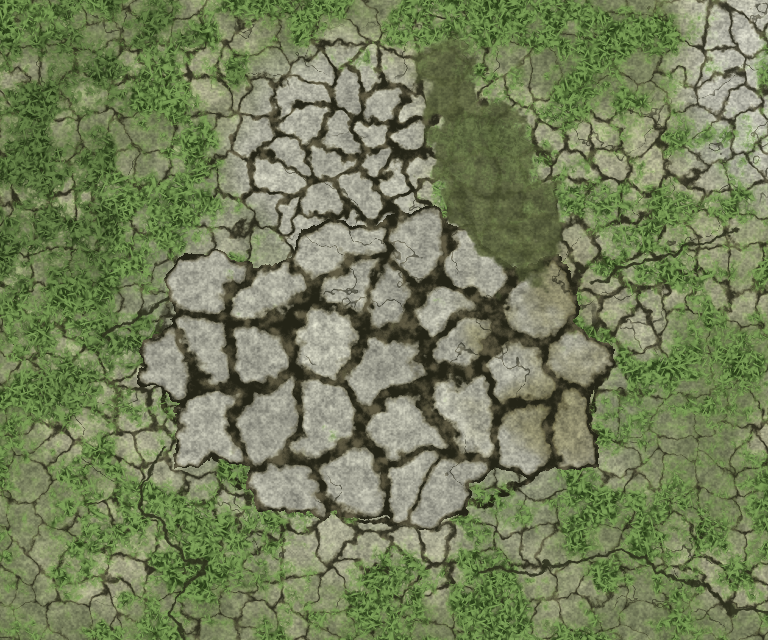
Give the GLSL for this texture, as a Shadertoy shader.

```glsl
// Dried mud: a cluster of pale cracked plates in sparse grass, with a damp mossy patch
float hash(vec2 p) {
    return fract(sin(dot(p, vec2(127.1, 311.7))) * 43758.5453);
}

float noise(vec2 p) {
    vec2 i = floor(p), f = fract(p);
    f = f * f * (3.0 - 2.0 * f);
    return mix(mix(hash(i), hash(i + vec2(1, 0)), f.x),
               mix(hash(i + vec2(0, 1)), hash(i + 1.0), f.x), f.y);
}

float fbm(vec2 p) {
    float sum = 0.0, amp = 0.5;
    for (int i = 0; i < 5; i++) {
        sum += amp * noise(p);
        p = mat2(1.6, 1.2, -1.2, 1.6) * p + 7.3;
        amp *= 0.5;
    }
    return sum;
}

float smoothMin(float a, float b, float k) {
    float h = max(k - abs(a - b), 0.0) / k;
    return min(a, b) - h * h * k * 0.25;
}

vec2 cellOffset(vec2 cell) {
    return 0.5 + 0.8 * (vec2(hash(cell), hash(cell + 41.7)) - 0.5);
}

// Distance to the rounded cell border (x) and the cell centre (yz)
vec3 cells(vec2 p, float scale) {
    p *= scale;
    vec2 base = floor(p), f = fract(p), nearest = vec2(0), id = base;
    float best = 8.0, edge = 8.0;
    for (int k = 0; k < 9; k++) {
        vec2 g = vec2(k % 3 - 1, k / 3 - 1);
        vec2 r = g + cellOffset(base + g) - f;
        if (dot(r, r) < best) { best = dot(r, r); nearest = r; id = base + g; }
    }
    for (int k = 0; k < 25; k++) {
        vec2 g = vec2(k % 5 - 2, k / 5 - 2);
        vec2 r = g + cellOffset(base + g) - f, d = r - nearest;
        if (dot(d, d) > 1e-4) edge = smoothMin(edge, dot(0.5 * (r + nearest), normalize(d)), 0.12);
    }
    return vec3(edge, id + cellOffset(id)) / scale;
}

float segment(vec2 p, vec2 a, vec2 b) {
    vec2 d = b - a;
    return length(p - a - d * clamp(dot(p - a, d) / dot(d, d), 0.0, 1.0));
}

// Soft elliptical mask, 1 inside
float blob(vec2 p, vec2 center, vec2 radius, float soft) {
    return 1.0 - smoothstep(1.0 - soft, 1.0 + soft, length((p - center) / radius));
}

void mainImage(out vec4 fragColor, in vec2 fragCoord) {
    vec2 p = fragCoord / iResolution.y;
    float px = 1.0 / iResolution.y;
    float broad = fbm(p * 9.0), fine = fbm(p * 75.0);
    float grit = 0.5 * noise(p * 230.0) + 0.5 * noise(p * 410.0 + 8.0);
    vec2 wobble = vec2(fbm(p * 21.0), fbm(p * 21.0 + 31.0)) - 0.48;
    vec2 q = p + wobble * 0.055 + (vec2(fine, fbm(p * 75.0 + 17.0)) - 0.48) * 0.014;

    // Regions; whole large cells belong to the core
    vec3 big = cells(q, 10.4), small = cells(q + 0.37, 18.5);
    float core = step(length((big.yz - vec2(0.597, 0.445)) / vec2(0.335, 0.25)), 1.0);
    float upper = blob(q, vec2(0.52, 0.75), vec2(0.155, 0.17), 0.3);
    float fringe = blob(q, vec2(0.60, 0.48), vec2(0.42, 0.37), 0.25);
    float bare = max(core, upper);
    vec2 dampPos = q + wobble * 0.14 - vec2(0.757, 0.742);
    float damp = blob(mat2(0.88, -0.47, 0.47, 0.88) * dampPos, vec2(0), vec2(0.066, 0.19), 0.12);
    damp = max(damp, blob(dampPos, vec2(0.005, 0.04), vec2(0.066, 0.1), 0.15));
    float chalk = blob(q, vec2(1.18, 0.87), vec2(0.11, 0.17), 0.5);

    // Soil and plate tops
    vec3 soil = mix(vec3(0.49, 0.52, 0.38), vec3(0.66, 0.66, 0.54), smoothstep(0.32, 0.66, broad));
    soil = mix(soil, vec3(0.75, 0.75, 0.71), chalk * 0.8);
    vec3 plate = vec3(0.67, 0.67, 0.61) * (0.93 + 0.12 * hash(floor(mix(small.yz, big.yz, core) * 900.0)));
    float rusty = blob(q, vec2(0.85, 0.46), vec2(0.12, 0.23), 0.4);
    plate = mix(plate, vec3(0.54, 0.53, 0.41), rusty * smoothstep(0.36, 0.6, broad));
    vec3 color = mix(soil, plate, max(bare, fringe * 0.45));
    color *= 0.56 + 0.48 * fine + 0.42 * grit;

    // Thin broken cracks outside, wide ones between the large plates, brown worn rims
    float outerGap = 0.0009 + fringe * 0.001 + upper * 0.0018 + (broad - 0.48) * 0.006;
    float coreGap = 0.0064 + (noise(p * 15.0) - 0.5) * 0.007;
    float gap = mix(outerGap, coreGap, core), edge = mix(small.x, big.x, core);
    float rim = 1.0 - smoothstep(gap, gap + mix(0.004, 0.008, core), edge);
    color = mix(color, color * vec3(0.68, 0.66, 0.57), rim * mix(0.5, 0.8, bare));
    float crack = 1.0 - smoothstep(gap - px, gap + 1.5 * px, edge);
    crack *= mix(0.85, 1.0, bare);
    float hair = abs(fbm(p * 12.0 + 5.0) - 0.47);
    crack = max(crack, (1.0 - smoothstep(0.002, 0.009, hair)) * 0.6 * smoothstep(0.5, 0.65, noise(p * 11.0)));
    float ring = abs(length((q - vec2(0.597, 0.44)) / vec2(0.345, 0.255)) - 1.0) * 0.28;
    crack = max(crack, (1.0 - smoothstep(0.003, 0.006, ring)) * (1.0 - core) * smoothstep(0.56, 0.46, p.y));
    vec3 mud = mix(vec3(0.14, 0.14, 0.09), vec3(0.38, 0.36, 0.27), smoothstep(0.35, 0.75, fine));
    color = mix(color, mud, crack);

    // Damp moss
    color = mix(color, vec3(0.33, 0.36, 0.22) * (0.5 + 0.6 * fine + 0.4 * grit), damp * 0.88);

    // Grass: scattered tufts over a thin green haze, built from crossed streaks
    float meadow = blob(p, vec2(0.08, 0.82), vec2(0.36, 0.4), 0.6);
    float pale = blob(p, vec2(0.10, 0.20), vec2(0.13, 0.13), 0.6);
    float cover = fbm(p * 19.0 + 3.0) + 0.06 * meadow - 0.06 * pale - 0.16 * chalk - 0.07 * fringe - 0.45 * bare;
    cover += (fine - 0.48) * 0.6 + (broad - 0.48) * -0.15;
    float blades = 0.0;
    for (int i = 0; i < 4; i++) {
        float a = 0.5 + float(i) * 0.8;
        vec2 along = mat2(cos(a), sin(a), -sin(a), cos(a)) * p;
        blades = max(blades, noise(along * vec2(340.0, 125.0) + float(i) * 19.0));
    }
    vec3 green = mix(vec3(0.13, 0.21, 0.07), vec3(0.49, 0.63, 0.34), smoothstep(0.42, 0.96, blades));
    green *= 1.0 - 0.2 * meadow * smoothstep(0.4, 0.6, fbm(p * 8.0 + 60.0));
    float haze = smoothstep(0.26, 0.5, cover) * 0.35;
    float grass = smoothstep(0.41, 0.62, cover + (blades - 0.7) * 0.35);
    color = mix(color, color * vec3(0.84, 0.97, 0.72), haze * 1.4 * (1.0 - damp));
    color = mix(color, green, grass * 0.9 * (1.0 - damp * 0.75));

    // Long fissures leaving the cluster
    float fissure = segment(q, vec2(0.26, 0.30), vec2(0.21, 0.21));
    fissure = min(fissure, segment(q, vec2(0.21, 0.21), vec2(0.31, 0.12)));
    fissure = min(fissure, segment(q, vec2(0.31, 0.12), vec2(0.27, 0.0)));
    fissure = min(fissure, segment(q, vec2(0.93, 0.56), vec2(1.15, 0.64)));
    fissure = min(fissure, segment(q, vec2(0.76, 0.10), vec2(0.98, 0.13)));
    fissure = min(fissure, segment(q, vec2(0.98, 0.13), vec2(1.2, 0.03)));
    fissure = min(fissure, segment(q, vec2(0.17, 0.47), vec2(0.27, 0.54)));
    color = mix(color, vec3(0.17, 0.18, 0.11), 0.9 * (1.0 - smoothstep(0.0012, 0.003 + px, fissure)));

    fragColor = vec4(clamp(color, 0.0, 1.0), 1.0);
}
```
